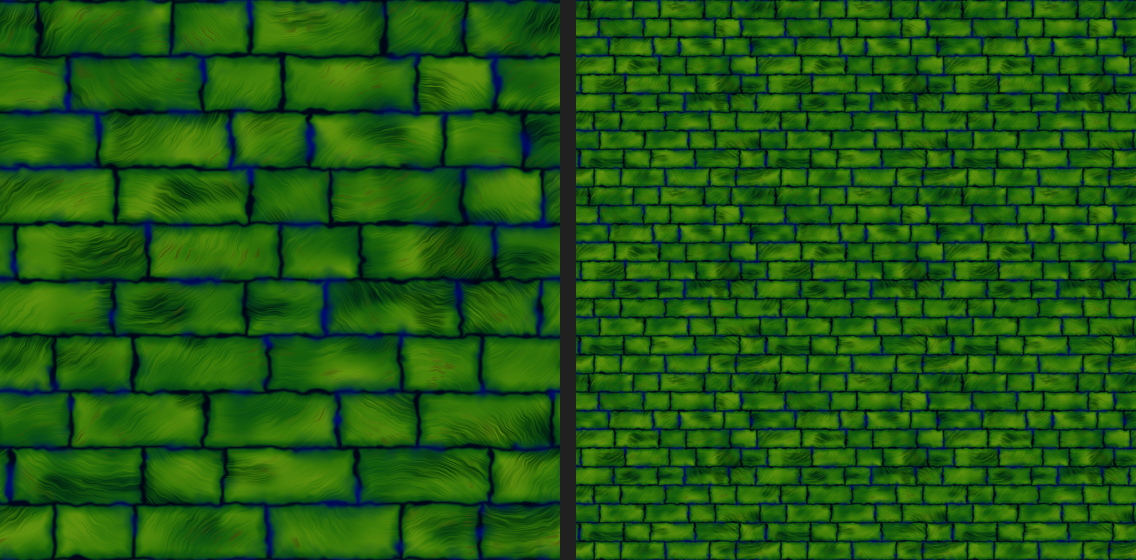
Left, the tile; right, the same tile 3 across and 3 down.
A Shadertoy shader for this texture:

```glsl
// Joint to highlight, from dark to bright
const vec3 RAMP[6] = vec3[6](
    vec3(0.0, 0.03, 0.09), vec3(0.0, 0.16, 0.10), vec3(0.02, 0.28, 0.08),
    vec3(0.08, 0.37, 0.04), vec3(0.21, 0.48, 0.03), vec3(0.36, 0.57, 0.05));

// Where each course begins, bottom to top
const float START[10] = float[10](
    0.478, 0.638, 0.366, 0.478, 0.202, 0.264, 0.208, 0.174, 0.124, 0.068);

float hash(vec2 p) {
    vec3 q = fract(p.xyx * 0.1031);
    q += dot(q, q.yzx + 33.33);
    return fract((q.x + q.y) * q.z);
}

// Value noise that wraps after a whole number of cells
float noise(vec2 p, vec2 period) {
    vec2 i = floor(p), f = p - i;
    f = f * f * (3.0 - 2.0 * f);
    vec2 a = mod(i, period), b = mod(i + 1.0, period);
    return mix(mix(hash(a), hash(vec2(b.x, a.y)), f.x),
               mix(hash(vec2(a.x, b.y)), hash(b), f.x), f.y);
}

float tiled(vec2 uv, vec2 cells, float seed) {
    return noise(uv * cells + seed * vec2(37.0, 61.0), cells);
}

// Signed wobble of the joints, coarse and fine
float wobble(vec2 uv, float seed) {
    return 0.008 * (tiled(uv, vec2(40.0), seed) - 0.5)
         + 0.006 * (tiled(uv, vec2(84.0), seed + 0.3) - 0.5);
}

// Fine and broad brush strokes in arcs around a centre outside the brick
vec2 strokes(vec2 q, vec2 centre, float bend, float seed) {
    vec2 d = q - centre;
    vec2 polar = vec2(length(d) + bend, atan(d.x, abs(d.y))) + seed;
    return vec2(noise(polar * vec2(440.0, 5.0), vec2(1024.0)),
                noise(polar * vec2(240.0, 4.0) + 17.0, vec2(1024.0)));
}

void mainImage(out vec4 fragColor, in vec2 fragCoord) {
    vec2 uv = fragCoord / iResolution.xy;
    vec2 p = uv + vec2(wobble(uv, 1.7), 0.75 * wobble(uv, 5.2));

    // Courses of alternating wide and narrow bricks
    float row = mod(floor(p.y * 10.0), 10.0);
    float x = fract(p.x - START[int(row)]);
    float left = 0.0, width = 0.238, id = 0.0;
    for (int i = 0; i < 4; i++) {
        if (x >= left + width) {
            left += width;
            width = 0.381 - width;
            id++;
        }
    }
    vec2 q = vec2(x - left - 0.5 * width, (fract(p.y * 10.0) - 0.5) * 0.1);
    float seed = hash(vec2(row + 3.0, id + 11.0));
    float seed2 = hash(vec2(id + 29.0, row + 7.0));

    // Depth inside the rounded brick; upright joints are wider, with small knots
    vec2 c = abs(q) - 0.5 * vec2(width, 0.1) + vec2(0.0065, 0.0055);
    float depth = 0.0055 - length(max(c, 0.0)) - min(max(c.x, c.y), 0.0);
    depth -= 0.003 * smoothstep(0.6, 0.95, tiled(uv, vec2(46.0), 2.4));

    // A thin dark core inside a wider, fainter halo
    float edge = 0.64 * smoothstep(-0.001, 0.0065, depth)
               + 0.36 * smoothstep(0.001, 0.022, depth);

    // Soft glows, shadowed patches and strokes
    float glow = 0.6 * tiled(uv, vec2(10.0, 16.0), seed)
               + 0.4 * tiled(uv, vec2(21.0, 26.0), seed2);
    float shadow = smoothstep(0.6, 0.95, tiled(uv, vec2(13.0, 17.0), seed2 + 4.0));
    float side = seed2 < 0.5 ? -1.0 : 1.0;
    vec2 centre = vec2(0.4 * (seed - 0.5), side * (0.09 + 0.16 * fract(seed * 7.0)));
    float bend = 0.012 * tiled(uv, vec2(7.0), 3.1);
    vec2 stroke = strokes(q, centre, bend, seed);
    float bristle = 0.65 * stroke.x + 0.35 * stroke.y - 0.5;
    float strength = smoothstep(0.25, 0.85, tiled(uv, vec2(14.0, 19.0), seed + 2.0));

    float tone = 0.76 + 0.7 * (glow - 0.5) - 0.2 * shadow;
    tone += (0.06 + 0.2 * strength + 0.22 * shadow) * bristle;

    float t = clamp(tone * edge, 0.0, 0.999) * 5.0;
    int k = int(t);
    vec3 color = mix(RAMP[k], RAMP[k + 1], fract(t));
    color *= 1.0 - shadow * (0.22 - 0.5 * bristle);

    // Short rusty bristle marks, mostly in worn patches
    float wear = smoothstep(0.5, 0.85, tiled(uv, vec2(15.0, 18.0), 8.3))
               * smoothstep(0.3, 0.7, tiled(uv, vec2(60.0), 9.1));
    float rust = smoothstep(0.5, 0.9, stroke.x) * (0.05 + 0.5 * wear) * edge;
    color = mix(color, vec3(0.27, 0.24, 0.04), rust);

    // Blue pigment pooled in the joints, with a faint haze on the bricks
    float pool = smoothstep(0.47, 0.8, 0.6 * tiled(uv, vec2(18.0), 6.6)
                                     + 0.4 * tiled(uv, vec2(44.0), 7.9));
    float seam = 1.0 - smoothstep(0.001, 0.012, depth);
    color = mix(color, vec3(0.0, 0.05, 0.48), (c.x > c.y ? 0.85 : 0.6) * pool * seam);
    color = mix(color, vec3(0.0, 0.25, 0.21), 0.45 * pool * (1.0 - smoothstep(0.008, 0.035, depth)) * edge);

    fragColor = vec4(color, 1.0);
}
```
